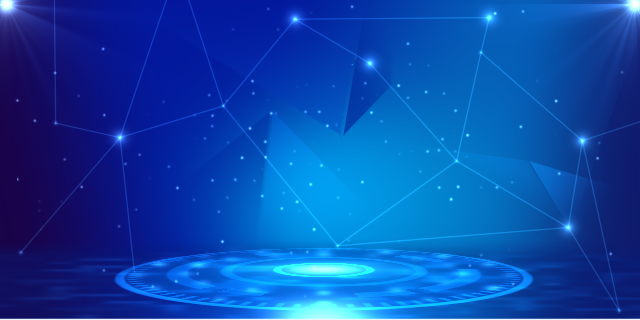
Write a Shadertoy shader that draws this background.

```glsl
// A blue stage: soft colour fields and facets sit behind a linked node network,
// drifting sparks and two corner lamps. Below, a floor plane is unprojected so
// that circles on it become a glowing perspective dial.

const vec3 CYAN = vec3(.05, .62, .92);
const vec3 PALE = vec3(.66, .92, 1);
const vec3 DEEP = vec3(.01, .11, .58);
const float TAU = 6.28318;
const float DEPTH = 7.27;
const float TILT = 3.6;

// The first six nodes shine; the last five only end a link.
const float NODES[36] = float[36](
    .922, .94, 1.156, .802, 1.529, .945, 1.82, .56, 1.776, .289, .375, .57,
    1.503, .836, 1.427, .497, 1.055, .232, .698, .669, .174, .615, 1.935, .029,
    .065, .211, .52, 1., .59, 1., .17, 1., 2., .62, .42, .15);
const int LINKS[44] = int[44](
    9, 8, 9, 5, 9, 0, 0, 1, 1, 7, 7, 8, 7, 6, 6, 3, 3, 4, 4, 8, 3, 11,
    5, 13, 5, 17, 5, 12, 10, 15, 9, 14, 0, 2, 3, 16, 7, 4, 4, 11, 6, 2, 5, 10);

vec2 node(int i) { return vec2(NODES[2 * i], NODES[2 * i + 1]); }

float hash(vec2 p) {
    p = fract(p * vec2(123.34, 456.21));
    p += dot(p, p + 45.32);
    return fract(p.x * p.y);
}

float noise(vec2 p) {
    vec2 i = floor(p), f = fract(p);
    f = f * f * (3. - 2. * f);
    return mix(mix(hash(i), hash(i + vec2(1, 0)), f.x),
               mix(hash(i + vec2(0, 1)), hash(i + 1.), f.x), f.y);
}

float glow(vec2 d, vec2 size) { d /= size; return exp(-dot(d, d)); }

float band(float x, float halfWidth) {
    return 1. - smoothstep(halfWidth, halfWidth + .012, abs(x));
}

float segment(vec2 p, vec2 a, vec2 b) {
    vec2 d = b - a;
    return length(p - a - d * clamp(dot(p - a, d) / dot(d, d), 0., 1.));
}

float cross2(vec2 a, vec2 b) { return a.x * b.y - a.y * b.x; }

// Triangle mask, strongest at corner a and fading to the far side.
float facet(vec2 p, vec2 a, vec2 b, vec2 c) {
    float area = cross2(b - a, c - a);
    float v = cross2(p - a, c - a) / area, w = cross2(b - a, p - a) / area;
    return smoothstep(0., .02, min(v, w)) * smoothstep(0., .8, 1. - v - w);
}

vec3 backdrop(vec2 p) {
    vec3 col = mix(vec3(.01, .09, .61), vec3(.02, .36, .71),
                   smoothstep(.7, 1.5, p.x + .35 * (.6 - p.y)));
    col = mix(col, vec3(.06, .08, .4), .95 * smoothstep(1.5, 2., p.x + .25 * (.5 - p.y)));
    col = mix(vec3(.1, .01, .28), col, smoothstep(-.05, .6, p.x + .22 * (p.y - .5)));
    col = mix(col, vec3(.01, .53, .8), .85 * glow(p - vec2(1.23, .38), vec2(.43, .33)));
    col = mix(col, vec3(0, .63, .94), .9 * glow(p - vec2(1.02, .37), vec2(.3, .25)));
    // Facets
    vec2 wedge = vec2(1.07, .57), top = vec2(1.15, 1.05);
    vec2 fan = vec2(.85, .66), fin = vec2(1.65, .5);
    col = mix(col, vec3(.02, .22, .74), .35 * facet(p, wedge, vec2(.36, 1), top));
    col = mix(col, DEEP, .6 * facet(p, wedge, top, vec2(1.31, .82))
              * (1. - smoothstep(1.215, 1.235, p.x)));
    col = mix(col, DEEP, .3 * facet(p, fan, vec2(.8, .2), vec2(.4, .3)));
    col += .07 * CYAN * facet(p, fan, vec2(1.22, .28), vec2(.8, .2));
    col += .06 * CYAN * facet(p, fin, vec2(1.2, .56), vec2(1.78, .29));
    col += .17 * CYAN * facet(p, fin, vec2(1.95, .41), vec2(1.8, .25));
    return mix(col, vec3(.05, .08, .4), .35 * facet(p, vec2(2, .9), vec2(1.75, .2), vec2(2, .1)));
}

vec3 network(vec2 p) {
    float lines = 0., stars = 0.;
    for (int i = 0; i < 44; i += 2)
        lines += 1. - smoothstep(0., .004, segment(p, node(LINKS[i]), node(LINKS[i + 1])));
    for (int i = 0; i < 13; i++) {
        vec2 d = p - node(i);
        stars += .35 * glow(d, vec2(.006));
        if (i < 6) stars += .35 * glow(d, vec2(.025)) + .4 * glow(d, vec2(.011));
    }
    return vec3(.05, .14, .16) * lines + vec3(.4, .75, .95) * stars;
}

float sparks(vec2 p) {
    vec2 cell = floor(p / .045);
    vec2 center = (cell + .15 + .7 * vec2(hash(cell), hash(cell + 17.))) * .045;
    float chance = .5 * glow(p - vec2(.98, .5), vec2(.65, .36));
    float level = hash(cell + 9.);
    return step(hash(cell + 5.), chance) * level * level * .75 * glow(p - center, vec2(.004));
}

// Lamp with a soft halo and thin rays.
vec3 lamp(vec2 d, float power) {
    float r = length(d), ray = noise(vec2(atan(d.y, d.x) * 9., 3));
    return PALE * (glow(d, vec2(.026)) + .45 * exp(-r * 18.))
         + vec3(.25, .5, .75) * ray * ray * exp(-r * 7.) * power;
}

// Lays the floor and its rings over the colour behind it.
vec3 dial(vec2 p, vec3 behind) {
    vec2 d = p - vec2(1.012, .158);
    vec2 plane = vec2(d.x * 1.03, DEPTH * d.y) / (1. - TILT * min(d.y, .2));
    float r = length(plane), angle = atan(plane.y, plane.x);
    float inside = 1. - smoothstep(.6, .64, r);
    // Rings and the tick scale
    float ticks = smoothstep(.2, .4, abs(fract(angle * 90. / TAU) - .5));
    float near = 1. - .45 * smoothstep(-.5, .1, plane.y);
    float rings = near * (.55 * band(r - .625, .007) + .3 * ticks * band(r - .585, .014));
    rings += .2 * band(r - .46, .025) * step(.4, noise(vec2(angle * 4., 1)));
    rings += .2 * band(r - .31, .012) + .6 * band(r - .15, .006);
    // Floor colour and horizontal streaks
    float streak = pow(noise(p * vec2(11, 90)), 3.) * exp(-r * r * 1.8);
    vec3 ground = mix(behind, vec3(.02, .1, .46), .45 * (1. - inside));
    ground = mix(ground, vec3(.01, .24, .68), .75 * inside);
    vec3 light = CYAN * (rings + .45 * streak) + vec3(0, .3, .28) * exp(-r * r * 9.);
    // Lights spaced around the dial
    for (int i = 0; i < 28; i++) {
        float k = float(i), a = (k + .5) * TAU / 14.;
        vec2 q = (i < 14 ? .42 : .56) * vec2(cos(a), sin(a));
        float y = q.y / (DEPTH + TILT * q.y);
        vec2 s = d - vec2(q.x * (1. - TILT * y), y);
        light += vec3(.3, .75, .9) * (.15 + .5 * hash(vec2(k, 2))) * glow(s, vec2(.024, .008));
    }
    light += PALE * (.9 * glow(d, vec2(.09, .013)) + .2 * glow(d, vec2(.2, .025)));
    return mix(ground + light, behind, smoothstep(.18, .26, p.y));
}

void mainImage(out vec4 fragColor, in vec2 fragCoord) {
    vec2 p = fragCoord / iResolution.y, front = p - vec2(1.01, 0);
    vec3 col = dial(p, backdrop(p)) + network(p) + PALE * sparks(p);
    col += lamp(p - vec2(.02, .987), .4) + lamp(p - vec2(1.985, .987), .9);
    // Front light and the pale lower rim
    col += PALE * glow(front, vec2(.14, .055)) + .35 * CYAN * glow(front, vec2(.45, .08));
    col = mix(vec3(.9, .97, 1), col, smoothstep(.002, .006, p.y));
    fragColor = vec4(clamp(col, 0., 1.), 1);
}
```
